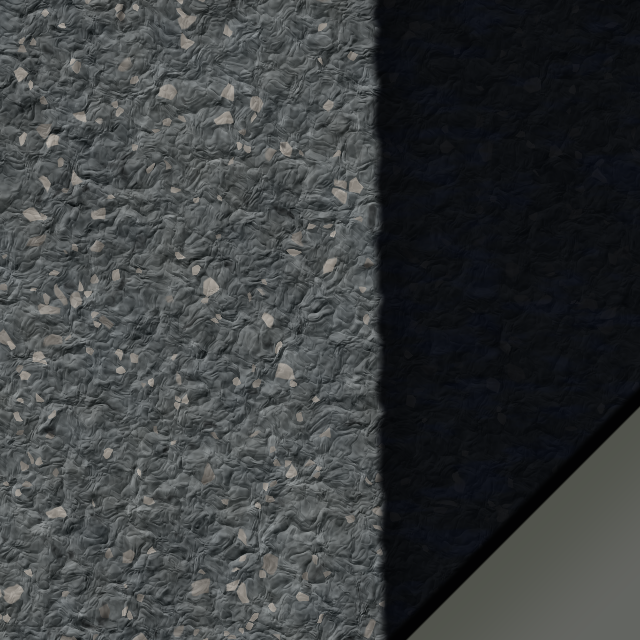
Write a Shadertoy shader that draws this texture.

```glsl
// Rough grey stone beside a dark shadowed face, cut by a diagonal black edge.
#define EDGE_TOP 0.585
#define EDGE_BOTTOM 0.598
#define EDGE_SOFT 0.009
#define DIAGONAL 0.635
#define BAND_WIDTH 0.023
#define RELIEF 0.062
#define LIGHT_STEP 0.0018
#define CHIP_SCALE 44.0
#define CHIP_SHARE 0.045
#define STONE vec3(0.315, 0.332, 0.335)
#define CHIP vec3(0.57, 0.545, 0.515)

vec3 hash3(vec2 p) {
    vec3 q = fract(vec3(p.xyx) * vec3(0.1031, 0.1030, 0.0973));
    q += dot(q, q.yxz + 33.33);
    return fract((q.xxy + q.yzz) * q.zyx);
}

float noise(vec2 p) {
    vec2 i = floor(p), f = fract(p);
    f = f * f * (3.0 - 2.0 * f);
    float low = mix(hash3(i).x, hash3(i + vec2(1, 0)).x, f.x);
    float high = mix(hash3(i + vec2(0, 1)).x, hash3(i + vec2(1, 1)).x, f.x);
    return mix(low, high, f.y);
}

float fbm(vec2 p) {
    float sum = 0.0, amp = 0.5;
    for (int i = 0; i < 4; i++) {
        sum += amp * noise(p);
        p = mat2(1.6, 1.2, -1.2, 1.6) * p + 17.3;
        amp *= 0.5;
    }
    return sum;
}

vec2 warp(vec2 p) {
    vec2 bend = vec2(noise(p * 31.0 + 5.0), noise(p * 31.0 + 71.0)) - 0.5;
    vec2 fine = vec2(noise(p * 85.0 + 13.0), noise(p * 85.0 + 47.0)) - 0.5;
    return p + 0.022 * bend + 0.008 * fine;
}

// Creased height field; each octave has a similar slope
float stoneHeight(vec2 p) {
    vec2 q = warp(p) * 26.0 + 40.0;
    float sum = 0.0, amp = 1.0 / 26.0;
    for (int i = 0; i < 4; i++) {
        sum += amp * abs(2.0 * noise(q) - 1.0);
        q = mat2(1.52, 1.14, -1.14, 1.52) * q + 9.7;
        amp *= 0.53;
    }
    return sum;
}

// Nearest cell: x = border distance, y = facet shade, zw = random values
vec4 flakes(vec2 p) {
    vec2 cell = floor(p), f = fract(p);
    float near = 9.0, second = 9.0, facet = 0.0;
    vec2 id = vec2(0.0);
    for (int y = -1; y <= 1; y++)
    for (int x = -1; x <= 1; x++) {
        vec2 g = vec2(x, y);
        vec3 h = hash3(cell + g + 100.0);
        vec2 d = g + h.xy - f;
        float dist = length(d);
        if (dist < near) {
            second = near;
            near = dist;
            facet = dot(d, h.yz - 0.5);
            id = hash3(cell + g + 300.0).xy;
        } else {
            second = min(second, dist);
        }
    }
    return vec4(second - near, facet, id);
}

vec3 stoneColor(vec2 p) {
    // Relief lit from the upper left
    vec2 toLight = normalize(vec2(-0.45, 0.9));
    float h = stoneHeight(p);
    float slope = (h - stoneHeight(p + toLight * LIGHT_STEP)) / LIGHT_STEP;
    slope = slope / (1.0 + 0.18 * abs(slope));

    // Broad stains and fine grain
    float stain = fbm(p * 7.0 + 3.0) - 0.47;
    float grain = noise(p * 230.0) - 0.5;
    vec3 col = STONE * (1.0 + 0.32 * stain + 0.2 * grain);
    col += vec3(0.03, 0.018, 0.0) * (fbm(p * 19.0 + 50.0) - 0.45);
    col += RELIEF * slope;

    // Mineral flakes, with a few pale chips among them
    vec2 q = mix(p, warp(p), 0.55);
    for (int i = 0; i < 2; i++) {
        vec4 k = flakes(q * CHIP_SCALE * (1.0 + 0.9 * float(i)));
        float body = smoothstep(0.06, 0.24, k.x);
        float pale = step(1.0 - CHIP_SHARE, k.z) * body;
        col += 0.09 * (k.w - 0.5) * body + 0.12 * k.y * body;
        vec3 face = CHIP * (0.82 + 0.35 * k.w) + 0.2 * k.y + 0.025 * slope;
        col = mix(col, face, 0.8 * pale);
    }

    // Deep pits
    col *= 1.0 - 0.5 * smoothstep(0.66, 0.83, fbm(warp(p) * 36.0 + 80.0));
    return clamp(col, 0.035, 0.85);
}

void mainImage(out vec4 fragColor, in vec2 fragCoord) {
    vec2 uv = fragCoord / iResolution.xy;
    vec3 stone = stoneColor(uv);

    // Shadowed face with a blue cast
    float blue = fbm(uv * vec2(16.0, 48.0) + 8.0);
    vec3 shade = vec3(0.013, 0.018, 0.026) + stone * vec3(0.115, 0.118, 0.125);
    shade += vec3(0.0, 0.004, 0.022) * smoothstep(0.42, 0.7, blue);
    shade *= 0.75 + 0.25 * smoothstep(0.59, 0.68, uv.x);

    // Soft, slightly ragged shadow line
    float edge = mix(EDGE_BOTTOM, EDGE_TOP, uv.y);
    edge += 0.009 * (noise(vec2(uv.y * 45.0, 2.0)) - 0.5);
    vec3 col = mix(stone, shade, smoothstep(-EDGE_SOFT, EDGE_SOFT, uv.x - edge));

    // Black rim and smooth grey ground below the diagonal
    float d = (uv.x - uv.y - DIAGONAL) * 0.7071;
    float rim = smoothstep(-BAND_WIDTH - 0.005, -BAND_WIDTH + 0.007, d);
    col = mix(col, vec3(0.008, 0.009, 0.01), rim);
    vec3 ground = mix(vec3(0.32, 0.33, 0.30), vec3(0.39, 0.395, 0.38), smoothstep(0.0, 0.2, d));
    col = mix(col, ground, smoothstep(-0.002, 0.002, d));

    fragColor = vec4(col, 1.0);
}
```
